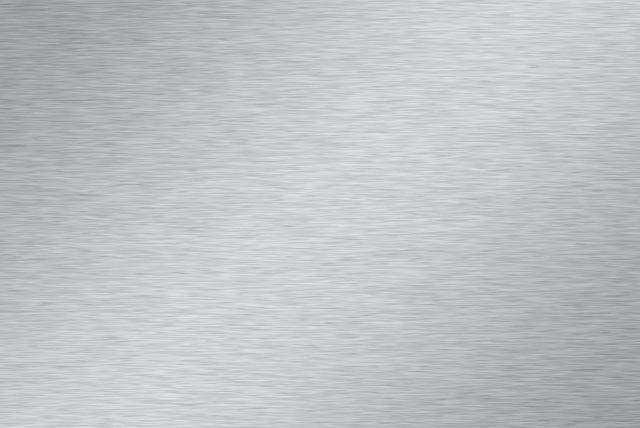
Write a Shadertoy shader that draws this texture.

```glsl
// Brushed steel: fine horizontal streaks under a soft diagonal sheen.
#define SHEEN_PEAK 0.820
#define SHEEN_DROP 0.20
#define SHEEN_WIDTH 0.85
#define SHEEN_FOOT 0.20
#define SHEEN_LEAN 0.60
#define GRAIN_CONTRAST 0.155
#define SCRATCH_DEPTH 0.045
#define STREAK_ROWS 460.0
#define STREAK_RATE 24.0
#define WAVER 0.0008
#define STEEL_TINT vec3(-0.015, 0.003, 0.011)

float hash(vec2 cell) {
    vec3 q = fract(vec3(cell.xyx) * vec3(0.1031, 0.1030, 0.0973));
    q += dot(q, q.yzx + 33.33);
    return fract((q.x + q.y) * q.z);
}

// Smooth noise along one row; each row starts at its own phase
float rowNoise(float x, float row, float seed) {
    x += 57.0 * hash(vec2(row, seed));
    float cell = floor(x);
    float blend = smoothstep(0.0, 1.0, x - cell);
    float key = row + 611.0 * seed;
    return mix(hash(vec2(cell, key)), hash(vec2(cell + 1.0, key)), blend) - 0.5;
}

// Blended rows, rescaled so contrast stays even between row centres
float streaks(vec2 p, vec2 density, float seed) {
    p *= density;
    float row = floor(p.y);
    float w = smoothstep(0.15, 0.85, p.y - row);
    float low = rowNoise(p.x, row, seed);
    float high = rowNoise(p.x, row + 1.0, seed);
    return mix(low, high, w) / length(vec2(w, 1.0 - w));
}

// Bright band rising from lower left to upper right
float sheen(vec2 uv) {
    float offset = abs(uv.x - SHEEN_FOOT - SHEEN_LEAN * uv.y);
    return SHEEN_PEAK - SHEEN_DROP * smoothstep(0.0, SHEEN_WIDTH, offset);
}

void mainImage(out vec4 fragColor, in vec2 fragCoord) {
    vec2 uv = fragCoord / iResolution.xy;
    vec2 p = fragCoord / iResolution.y;

    // Slight waver keeps the strokes from being perfectly straight
    p.y += WAVER * sin(p.x * 7.0 + 3.0 * sin(p.y * 11.0));

    // Overlapping strokes: long, short and a faint wider layer
    vec2 density = vec2(STREAK_RATE, STREAK_ROWS);
    float grain = 0.45 * streaks(p, density, 1.0)
                + 0.30 * streaks(p, density * vec2(2.1, 1.13), 2.0)
                + 0.18 * streaks(p, density * vec2(0.7, 0.61), 3.0);

    // Sparse, thin dark scratches
    float scratch = smoothstep(0.24, 0.50, streaks(p, density * vec2(1.2, 0.93), 4.0));

    float tone = sheen(uv) + GRAIN_CONTRAST * grain
               - SCRATCH_DEPTH * (scratch - 0.09);
    fragColor = vec4(clamp(vec3(tone) + STEEL_TINT, 0.0, 1.0), 1.0);
}
```
